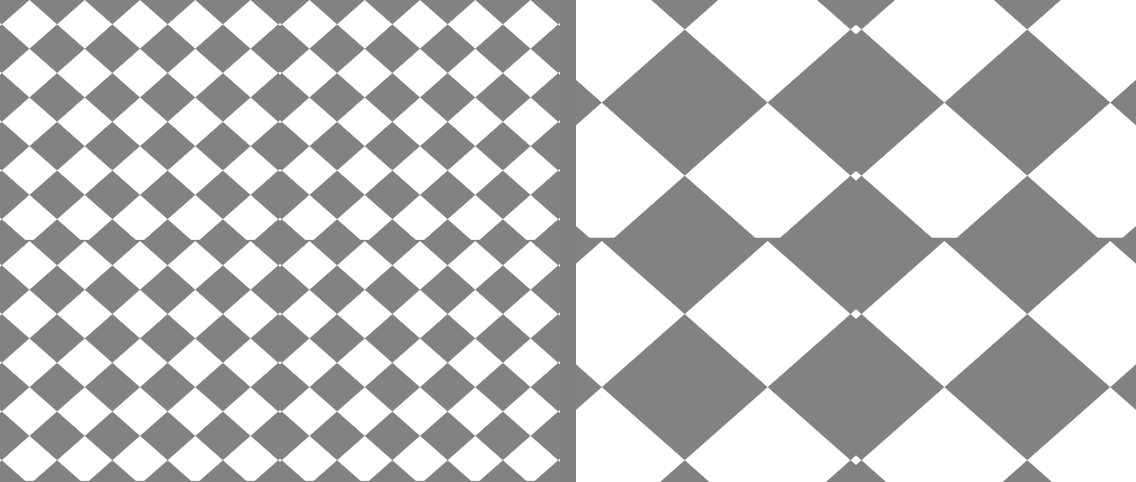
Left, the full canvas; right, a detail of the centre.
Write a Shadertoy shader that draws this pattern.

```glsl
// Harlequin check of white diamonds on grey, laid in blocks whose joins slip slightly
#define BLOCKS 2.0              // identical blocks across and down
#define COLUMNS 5.066           // diamonds across one block, the last overrunning its sides
#define ROWS 4.947              // diamonds down one block, the last cut short
#define JOIN_WIDTH 0.0045       // dark hairline under each cut tip, in block heights
#define SOFTNESS 1.1            // edge width in output samples
#define GREY vec3(0.51)
#define WHITE vec3(1.0)

// Signed inset from a diamond that touches the middle of each cell side
float diamondInset(vec2 cell) {
    vec2 p = abs(fract(cell) - 0.5);
    return 0.5 - p.x - p.y;
}

// Antialiased coverage, given how much the value changes per output sample
float coverage(float value, float perSample) {
    return clamp(value / (perSample * SOFTNESS) + 0.5, 0.0, 1.0);
}

void mainImage(out vec4 fragColor, in vec2 fragCoord) {
    // Block coordinates, measured downwards from the top left
    vec2 uv = fragCoord / iResolution.xy;
    vec2 block = fract(vec2(uv.x, 1.0 - uv.y) * BLOCKS);
    vec2 blockStep = BLOCKS / iResolution.xy;

    // Columns are centred so the sides mirror; rows start on a tip at the top
    vec2 density = vec2(COLUMNS, ROWS);
    vec2 cell = vec2((block.x - 0.5) * COLUMNS + 0.5, block.y * ROWS);
    float white = coverage(diamondInset(cell), length(density * blockStep));

    // The hairline closes the cut tips so that blocks meet on grey
    white *= coverage(1.0 - block.y - JOIN_WIDTH, blockStep.y);

    fragColor = vec4(mix(GREY, WHITE, white), 1.0);
}
```
